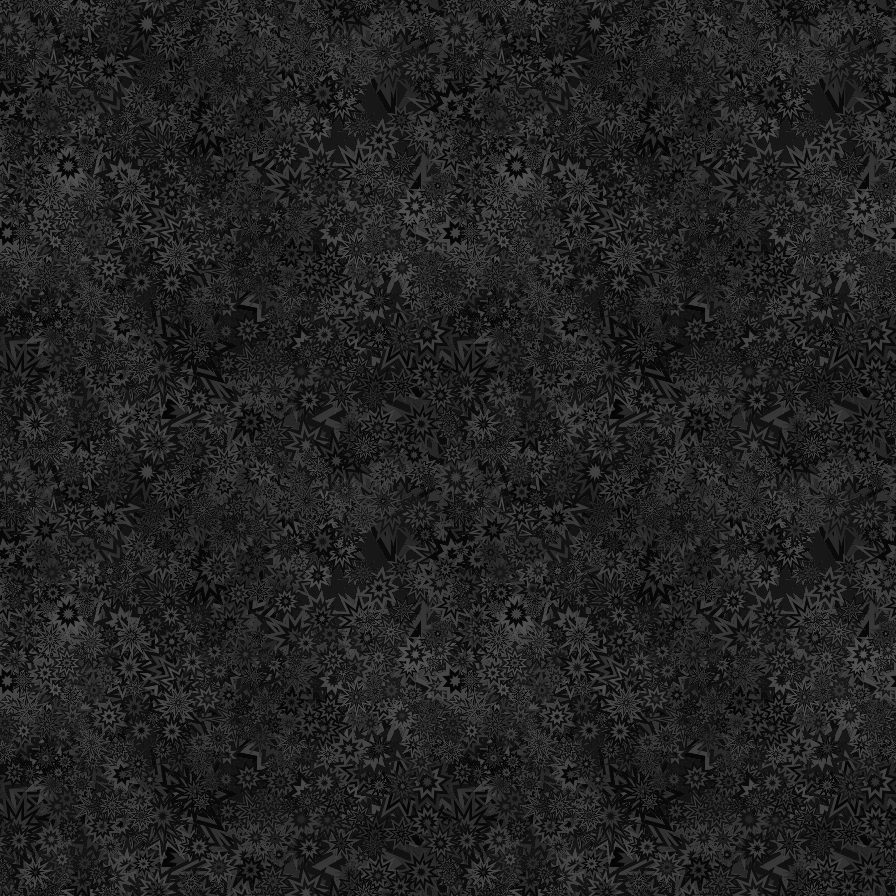
Reproduce this pattern procedurally as a WebGL 2 fragment shader.

```glsl
#version 300 es
precision highp float;

#define REPEATS 2.0        // tiles across the canvas
#define LAYERS 7           // coarse stars at the back, fine ones in front
#define COARSEST 4.0       // star cells per tile in the back layer
#define GROWTH 1.32        // cell count ratio between layers
#define DENSITY 0.56       // chance of a star in a cell
#define CLUMPING 0.7       // how unevenly the stars gather
#define DARK vec2(0.02, 0.085)
#define LIGHT vec2(0.15, 0.285)

uniform vec2 u_resolution;
out vec4 fragColor;

const float PI = 3.14159265;

// Integer hash: three random values in 0..1
vec3 hash3(vec3 seed) {
    uvec3 v = uvec3(ivec3(seed)) * 1664525u + 1013904223u;
    v.x += v.y * v.z; v.y += v.z * v.x; v.z += v.x * v.y;
    v ^= v >> 16u;
    v.x += v.y * v.z; v.y += v.z * v.x; v.z += v.x * v.y;
    return vec3(v >> 8u) / 16777216.0;
}

// Gradient noise that wraps after a whole period
float cornerSlope(vec2 cell, vec2 corner, vec2 f, float period) {
    float angle = 2.0 * PI * hash3(vec3(mod(cell + corner, period), 91.0)).x;
    return dot(vec2(cos(angle), sin(angle)), f - corner);
}

float gradientNoise(vec2 p, float period) {
    vec2 cell = floor(p), f = p - cell;
    vec2 u = f * f * f * (f * (f * 6.0 - 15.0) + 10.0);
    float low = mix(cornerSlope(cell, vec2(0, 0), f, period),
                    cornerSlope(cell, vec2(1, 0), f, period), u.x);
    float high = mix(cornerSlope(cell, vec2(0, 1), f, period),
                     cornerSlope(cell, vec2(1, 1), f, period), u.x);
    return mix(low, high, u.y);
}

// Star gauge: x is 0 at the centre and 1 on the outline, y is its distance scale
vec2 starGauge(vec2 p, float points, float waist, float turn) {
    float sector = 2.0 * PI / points;
    float angle = abs(mod(atan(p.y, p.x) + turn, sector) - 0.5 * sector);
    vec2 folded = length(p) * vec2(cos(angle), sin(angle));
    vec2 notch = waist * vec2(cos(0.5 * sector), sin(0.5 * sector));
    vec2 normal = normalize(vec2(notch.y, 1.0 - notch.x));
    return vec2(dot(folded, normal) / normal.x, normal.x);
}

// Alternating dark and light grey, varied per band
float bandTone(float band, float parity, vec3 id) {
    float vary = hash3(id + vec3(0.0, 0.0, 200.0 + 10.0 * band)).y;
    vec2 range = mod(band + parity, 2.0) < 0.5 ? DARK : LIGHT;
    return mix(range.x, range.y, vary);
}

// Draws one layer of nested stars over the tone below
float starLayer(float tone, vec2 tilePos, float cells, float layer, float pixel) {
    vec2 p = tilePos * cells;
    vec2 home = floor(p);
    float cellPixel = pixel * cells;
    for (int y = -1; y <= 1; y++)
    for (int x = -1; x <= 1; x++) {
        vec2 cell = home + vec2(x, y);
        vec3 id = vec3(mod(cell, cells), layer);
        vec3 place = hash3(id);
        vec2 centre = cell + place.xy;
        float radius = mix(0.5, 0.96, place.z);
        vec2 local = (p - centre) / radius;
        if (dot(local, local) > 1.1) continue;

        // Fine stars gather in clumps and leave coarse ones bare elsewhere
        vec3 shape = hash3(id + vec3(0.0, 0.0, 50.0));
        float clump = gradientNoise(centre / cells * 4.0, 4.0);
        if (layer > 0.5 && shape.x > DENSITY + CLUMPING * clump) continue;

        vec3 look = hash3(id + vec3(0.0, 0.0, 100.0));
        float points = 8.0 + floor(look.x * 5.0);
        vec2 gauge = starGauge(local, points, mix(0.38, 0.6, shape.y), shape.z * 2.0 * PI);
        float bands = 3.0 + floor(look.y * 3.0) + step(layer, 3.5);
        float parity = step(0.5, look.z);

        // Smooth steps between neighbouring bands
        float soft = cellPixel / (radius * gauge.y);
        float level = gauge.x * bands;
        float band = floor(level);
        float blend = smoothstep(1.0 - min(soft * bands, 1.0), 1.0, level - band);
        float next = min(band + 1.0, bands - 1.0);
        float fill = mix(bandTone(band, parity, id), bandTone(next, parity, id), blend);
        float cover = clamp((1.0 - gauge.x) / soft + 0.5, 0.0, 1.0);
        tone = mix(tone, fill, cover);
    }
    return tone;
}

void main() {
    vec2 tilePos = fract(gl_FragCoord.xy / u_resolution * REPEATS);
    float pixel = REPEATS / u_resolution.y;
    float tone = DARK.y;
    for (int i = 0; i < LAYERS; i++) {
        float cells = floor(COARSEST * pow(GROWTH, float(i)) + 0.5);
        tone = starLayer(tone, tilePos, cells, float(i), pixel);
    }
    // Broad uneven shading
    tone *= 1.0 + 0.35 * gradientNoise(tilePos * 3.0, 3.0);
    fragColor = vec4(vec3(tone), 1.0);
}
```
